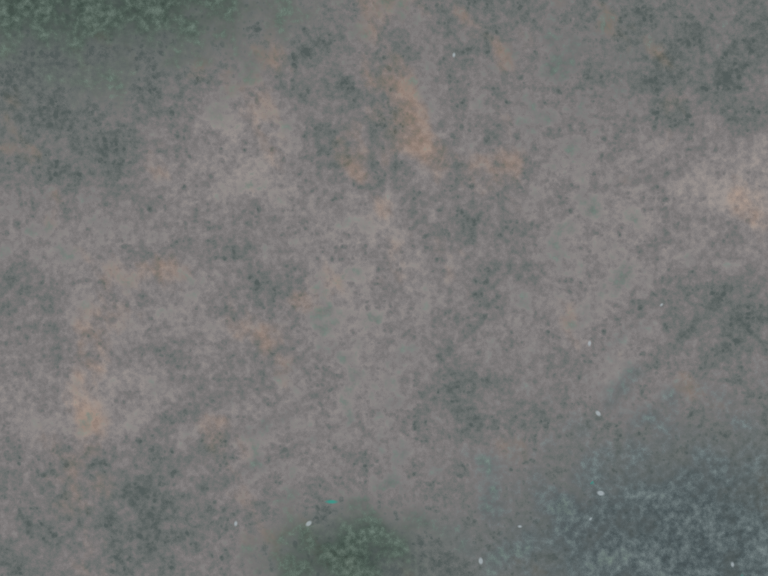
This texture is drawn by a WebGL 1 fragment shader. Its source:

```glsl
precision highp float;
// Bare trodden soil seen from above: a tone field of layered gradient noise
// is run through a grey ramp, then mossy corners, ochre patches, wheel ruts,
// dark crumbs and a little scattered litter are laid over it.
uniform vec2 u_resolution;

float hash(vec2 c) {
  vec3 q = fract(vec3(c.xyx) * 0.1031);
  q += dot(q, q.yzx + 33.33);
  return fract((q.x + q.y) * q.z);
}

float cornerSlope(vec2 cell, vec2 offset) {
  float a = 6.2832 * hash(cell);
  return dot(vec2(cos(a), sin(a)), offset);
}

float gradientNoise(vec2 p) {
  vec2 i = floor(p), f = fract(p), e = vec2(1.0, 0.0);
  vec2 u = f * f * f * (f * (f * 6.0 - 15.0) + 10.0);
  float low = mix(cornerSlope(i, f), cornerSlope(i + e, f - e), u.x);
  float high = mix(cornerSlope(i + e.yx, f - e.yx), cornerSlope(i + 1.0, f - 1.0), u.x);
  return mix(low, high, u.y);
}

float fbm(vec2 p) {
  float sum = 0.0, amp = 1.0;
  for (int k = 0; k < 5; k++) {
    sum += amp * gradientNoise(p);
    p = mat2(1.6, 1.2, -1.2, 1.6) * p + 17.3;
    amp *= 0.55;
  }
  return sum;
}

vec2 turn(vec2 p, float a) {
  return vec2(cos(a) * p.x + sin(a) * p.y, cos(a) * p.y - sin(a) * p.x);
}

// Soft elliptical region
float region(vec2 p, vec2 centre, vec2 radius) {
  vec2 d = (p - centre) / radius;
  return exp(-dot(d, d));
}

// Parallel ruts that fade out away from their centre
float ruts(vec2 p, vec2 centre, float angle, vec2 reach, float spacing) {
  vec2 q = turn(p - centre, angle);
  float wobble = 0.02 * gradientNoise(q * vec2(6.0, 14.0) + 5.0);
  float stripe = 0.5 + 0.5 * cos(6.2832 * (q.y + wobble) / spacing);
  return stripe * stripe * stripe * region(q, vec2(0.0), reach);
}

// One randomly turned fleck in a share of the grid cells
float flecks(vec2 p, float cells, float share, float radius, float stretch) {
  vec2 cell = floor(p * cells);
  vec2 seed = cell + cells * 3.7;
  vec2 centre = 0.3 + 0.4 * vec2(hash(seed + 11.0), hash(seed + 23.0));
  vec2 d = turn((fract(p * cells) - centre) / cells, 6.2832 * hash(seed + 37.0));
  d.x /= stretch;
  float r = radius * (0.5 + hash(seed + 51.0));
  float soft = 0.7 / u_resolution.y + 0.25 * radius;
  float shape = 1.0 - smoothstep(r - soft, r + soft, length(d));
  return shape * step(hash(seed + 71.0), share);
}

// Straight ramp from damp grey-green through soil grey to pale dust
vec3 soilRamp(float t) {
  vec3 c = mix(vec3(0.33, 0.365, 0.36), vec3(0.42, 0.438, 0.433), clamp(t / 0.35, 0.0, 1.0));
  c = mix(c, vec3(0.478, 0.466, 0.466), clamp((t - 0.35) / 0.23, 0.0, 1.0));
  c = mix(c, vec3(0.512, 0.498, 0.498), clamp((t - 0.58) / 0.16, 0.0, 1.0));
  return mix(c, vec3(0.61, 0.58, 0.565), clamp((t - 0.74) / 0.4, 0.0, 1.0));
}

void main() {
  vec2 p = gl_FragCoord.xy / u_resolution.y;
  float broad = fbm(p * 2.6 + 4.0);
  float mottle = fbm(p * 17.0 + 31.0);
  float grain = fbm(p * 75.0 + 9.0);

  // Broad light and dark ground
  float tone = 0.56 + 0.52 * broad + 0.34 * mottle + 0.34 * grain;
  tone += 0.38 * region(p, vec2(0.37, 0.74), vec2(0.14, 0.11));
  tone += 0.5 * region(p, vec2(1.28, 0.69), vec2(0.18, 0.12));
  tone += 0.24 * region(p, vec2(0.7, 0.62), vec2(0.13, 0.16));
  tone += 0.2 * region(p, vec2(0.2, 0.33), vec2(0.25, 0.16));
  tone += 0.15 * region(p, vec2(1.12, 0.36), vec2(0.2, 0.1));
  tone -= 0.35 * region(p, vec2(1.1, 0.95), vec2(0.26, 0.18));
  tone -= 0.25 * region(p, vec2(0.05, 0.8), vec2(0.3, 0.16));
  tone -= 0.3 * region(p, vec2(0.85, 0.03), vec2(0.35, 0.11));

  // Wheel ruts
  float rut = ruts(p, vec2(1.13, 0.37), 0.76, vec2(0.2, 0.09), 0.075);
  rut += 0.7 * ruts(p, vec2(0.42, 0.25), 0.45, vec2(0.25, 0.13), 0.065);
  rut += 0.8 * ruts(p, vec2(1.12, 0.69), 0.22, vec2(0.1, 0.02), 0.08);
  tone -= 0.32 * rut * (0.8 + mottle);

  // Dark crumbs, denser where the ground is already dark
  float crumbs = flecks(p, 48.0, 0.3, 0.003, 1.5) + 0.8 * flecks(p + 0.37, 95.0, 0.3, 0.002, 1.3);
  tone -= 0.25 * crumbs * smoothstep(-0.5, 0.3, -mottle);
  vec3 colour = soilRamp(tone);

  // Ochre patches, stretched along a steep slant
  float ochre = fbm(turn(p, -1.0) * vec2(5.0, 8.0) + 2.0);
  ochre += 0.5 * region(p, vec2(0.66, 0.77), vec2(0.13, 0.2));
  ochre += 0.45 * region(p, vec2(0.15, 0.36), vec2(0.09, 0.12));
  ochre += 0.4 * region(p, vec2(0.45, 0.1), vec2(0.09, 0.08));
  colour += vec3(0.075, 0.022, -0.015) * smoothstep(0.3, 0.95, ochre + 0.25 * mottle);

  // Mossy corners: green at the top left, bluish at the lower right
  float rough = 0.45 * broad + 0.5 * mottle + 0.25 * grain;
  float green = region(p, vec2(0.15, 1.04), vec2(0.4, 0.19)) + 0.9 * region(p, vec2(0.6, 0.03), vec2(0.15, 0.09));
  float blue = region(p, vec2(1.25, 0.06), vec2(0.38, 0.25));
  vec3 shade = vec3(0.09, 0.095, 0.09) * (mottle + 1.3 * grain);
  colour = mix(colour, vec3(0.335, 0.385, 0.395) + shade, 0.88 * smoothstep(0.2, 0.9, blue + rough));
  colour = mix(colour, vec3(0.3, 0.362, 0.33) + shade, 0.92 * smoothstep(0.25, 0.85, green + rough));

  // Pale scraps and a few teal slivers, mostly on the moss
  float cover = min(green + blue, 1.0);
  colour = mix(colour, vec3(0.68, 0.72, 0.74), 0.75 * flecks(p, 16.0, 0.03 + 0.15 * cover, 0.0028, 1.5));
  colour = mix(colour, vec3(0.2, 0.6, 0.54), 0.8 * flecks(p + 0.21, 7.0, 0.15 * cover, 0.0035, 3.0));
  gl_FragColor = vec4(colour, 1.0);
}
```
